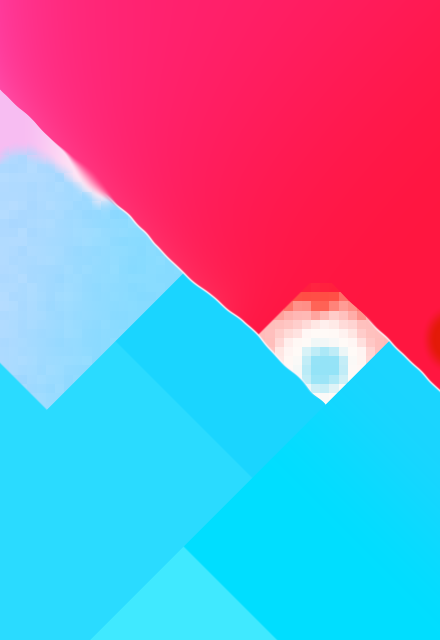
A Shadertoy shader for this background:

```glsl
#define TILE 0.2145
#define GRID_ORIGIN vec2(0.712, 0.138)
#define EDGE_SOFT 0.0013
#define EDGE_WOBBLE 0.035
#define FRINGE_WIDTH 0.0022
#define BLOCK 0.0143
#define BLOCK_CONTRAST 0.16
#define RING_CENTER vec2(0.506, 0.425)

const vec3 CRIMSON = vec3(1.0, 0.085, 0.25);
const vec3 ROSE    = vec3(1.0, 0.12, 0.41);
const vec3 SKY     = vec3(0.10, 0.835, 1.0);
const vec3 AZURE   = vec3(0.0, 0.87, 1.0);
const vec3 AQUA    = vec3(0.165, 0.86, 1.0);
const vec3 LIGHT   = vec3(0.25, 0.915, 1.0);
const vec3 MIST    = vec3(0.69, 0.855, 1.0);
const vec3 ICE     = vec3(0.53, 0.86, 1.0);
const vec3 ORCHID  = vec3(0.97, 0.74, 0.95);
const vec3 BLUSH   = vec3(1.0, 0.72, 0.71);
const vec3 EMBER   = vec3(0.89, 0.10, 0.03);

vec2 gradientAt(vec2 cell) {
    vec3 q = fract(cell.xyx * vec3(0.1031, 0.1030, 0.0973));
    q += dot(q, q.yzx + 33.33);
    return fract((q.xx + q.yz) * q.zy) * 2.0 - 1.0;
}

float gradientNoise(vec2 p) {
    vec2 i = floor(p), f = p - i;
    vec2 u = f * f * (3.0 - 2.0 * f);
    vec2 e = vec2(1.0, 0.0);
    float low  = mix(dot(gradientAt(i), f), dot(gradientAt(i + e), f - e), u.x);
    float high = mix(dot(gradientAt(i + e.yx), f - e.yx),
                     dot(gradientAt(i + 1.0), f - 1.0), u.x);
    return mix(low, high, u.y);
}

float edge(float dist, float soft) { return smoothstep(-soft, soft, dist); }

// Warm upper field
vec3 redField(vec2 p, vec2 t) {
    vec3 col = mix(ROSE, CRIMSON, smoothstep(-2.2, 1.6, t.x));
    col += vec3(0.0, 0.10, 0.19) * exp(-8.0 * p.x);
    col.yz += vec2(0.07, 0.05) * exp(4.0 * min(t.y, 0.0)) * (1.0 - smoothstep(0.4, 1.0, t.x));
    float corner = length((p - vec2(0.70, 0.47)) * vec2(1.3, 1.0));
    return mix(col, EMBER, 1.0 - smoothstep(0.025, 0.055, corner));
}

// Cool overlapping tiles
vec3 blueTiles(vec2 t, float soft) {
    vec3 upper = mix(SKY, AQUA, edge(t.y - 1.0, soft * 2.0));
    vec3 lower = mix(SKY, AZURE, smoothstep(-0.7, 0.9, t.y));
    lower = mix(lower, LIGHT, edge(t.y - 2.0, soft * 2.0));
    return mix(upper, lower, smoothstep(-soft, soft, t.x - 2.0));
}

// Pale panel with a pink upper rim
vec3 palePanel(vec2 p, vec2 t, float grain) {
    vec3 col = mix(MIST, ICE, smoothstep(0.0, 0.26, p.x + 0.25 * (0.62 - p.y)));
    col += 0.25 * grain * vec3(1.0, 0.4, 0.0);
    float rim = 0.1 + 0.42 * exp(-22.0 * p.x) + 0.25 * grain;
    float pink = (1.0 - smoothstep(rim - 0.08, rim + 0.08, t.y))
               * (1.0 - smoothstep(-1.2, -0.95, t.x));
    return mix(col, mix(ORCHID, vec3(1.0, 0.91, 0.96), smoothstep(0.03, 0.14, p.x)), pink);
}

// Blocky pale ring inside the small diamond
vec3 ringTile(vec2 blockPos, vec3 red, float grain) {
    float r = length(blockPos - RING_CENTER) + 0.05 * grain;
    vec3 col = mix(vec3(0.58, 0.89, 0.97), vec3(1.0, 0.98, 0.97), smoothstep(0.015, 0.05, r));
    col = mix(col, BLUSH, smoothstep(0.055, 0.095, r) * (0.9 + grain));
    float top = smoothstep(0.495, 0.55, blockPos.y + 0.15 * grain);
    return mix(col, mix(vec3(1.0, 0.24, 0.17), red, smoothstep(0.53, 0.56, blockPos.y)), top);
}

void mainImage(out vec4 fragColor, in vec2 fragCoord) {
    vec2 p = fragCoord / iResolution.y;
    float soft = max(EDGE_SOFT, 0.7 / iResolution.y) / TILE;

    // Diagonal tile coordinates: x runs down-right, y down-left
    vec2 t = (vec2(1.0 + p.x - p.y, 1.0 - p.x - p.y) - GRID_ORIGIN) / TILE;
    float wobble = EDGE_WOBBLE * gradientNoise(vec2(t.x * 5.0, 2.5));
    float slopeDist = t.y + 0.07 * smoothstep(0.0, 0.9, t.x) + wobble;
    float rightDist = t.y + 1.0 + 0.5 * wobble;

    // Coarse grain in square blocks
    vec2 blockPos = (floor(p / BLOCK) + 0.5) * BLOCK;
    float grain = BLOCK_CONTRAST * (gradientNoise(blockPos * 31.0)
                + gradientNoise(blockPos * 67.0 + 9.0));

    // Layers from the back
    vec3 red = redField(p, t);
    vec3 cool = blueTiles(t, soft);
    float panel = edge(-t.x - wobble, soft) * edge(2.0 - t.y, soft * 2.0);
    cool = mix(cool, palePanel(p, t, grain), panel);
    float haze = 0.09 * exp(-pow((t.x + 1.35) / 0.28, 2.0));
    vec3 col = mix(red, cool, edge(slopeDist, soft + haze));

    float pastRidge = edge(t.x - 1.0, soft * 2.0);
    vec3 rightSide = mix(ringTile(blockPos, red, grain), cool,
                         max(edge(slopeDist, soft), edge(t.x - 2.0, soft)));
    rightSide = mix(red, rightSide, edge(rightDist, soft));
    col = mix(col, rightSide, pastRidge);

    // Thin bright fringe along the warm and cool border
    float slopeLine = exp(-pow(slopeDist * TILE / FRINGE_WIDTH, 2.0))
                    * smoothstep(-1.2, -0.9, t.x) * (1.0 - smoothstep(1.5, 2.0, t.x));
    float rightLine = exp(-pow(rightDist * TILE / FRINGE_WIDTH, 2.0)) * smoothstep(1.55, 1.9, t.x);
    col = mix(col, vec3(1.0, 0.96, 0.98), 0.85 * max(slopeLine, rightLine));

    fragColor = vec4(clamp(col, 0.0, 1.0), 1.0);
}
```
